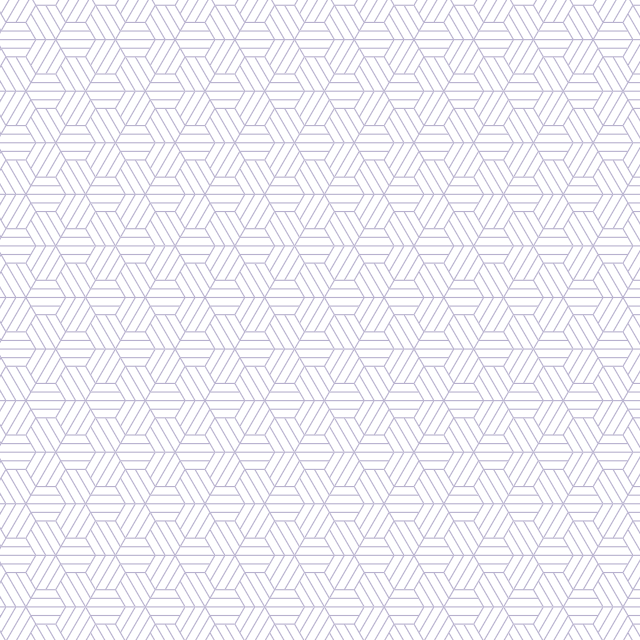
A WebGL 1 fragment shader for this pattern:

```glsl
precision highp float;

uniform vec2 u_resolution;

const float ROOT3 = 1.7320508;
const vec2 PITCH = vec2(0.0933, 0.08058);       // star spacing: across, between rows
const vec2 STAR_ORIGIN = vec2(0.0404, 0.0517);
const float LINE_WIDTH = 0.00176;
const vec3 PAPER = vec3(1.0);
const vec3 INK = vec3(0.72, 0.695, 0.81);

vec2 rotate(vec2 p, float angle) {
  float c = cos(angle), s = sin(angle);
  return vec2(c * p.x - s * p.y, s * p.x + c * p.y);
}

// Offset from the nearest point of a triangular lattice with unit side
vec2 latticeOffset(vec2 p) {
  vec2 cell = vec2(1.0, ROOT3);
  vec2 a = mod(p + 0.5 * cell, cell) - 0.5 * cell;
  vec2 b = mod(p, cell) - 0.5 * cell;
  return dot(a, a) < dot(b, b) ? a : b;
}

// Signed distance to a hexagon with corners on the x axis
float hexagon(vec2 p, float apothem) {
  p = abs(p);
  return max(p.y, 0.5 * (ROOT3 * p.x + p.y)) - apothem;
}

float stripes(float x, float spacing) {
  return abs(fract(x / spacing + 0.5) - 0.5) * spacing;
}

// Distance to the outline and inner stripes of one hexagon
float stripedHexagon(vec2 p, float apothem) {
  float edge = hexagon(p, apothem);
  float lines = abs(edge);
  return edge < 0.0 ? min(lines, stripes(p.y, 0.5 * apothem)) : lines;
}

// Share of a pixel covered by a line
float lineCoverage(float dist, float width, float pixel) {
  float near = max(dist - 0.5 * pixel, -0.5 * width);
  float far = min(dist + 0.5 * pixel, 0.5 * width);
  return clamp((far - near) / pixel, 0.0, 1.0);
}

void main() {
  vec2 uv = gl_FragCoord.xy / u_resolution.y;
  vec2 p = (uv - STAR_ORIGIN) / PITCH * vec2(1.0, 0.5 * ROOT3);

  // Three hexagons meet at each star, turned by a third of a circle
  float side = 1.0 / 3.0;
  float dist = 1.0;
  for (int i = 0; i < 3; i++) {
    vec2 q = rotate(p, float(i) * 2.0943951);
    vec2 local = latticeOffset(q - vec2(side, 0.0));
    dist = min(dist, stripedHexagon(local, 0.5 * ROOT3 * side));
  }

  float ink = lineCoverage(dist * PITCH.x, LINE_WIDTH, 1.0 / u_resolution.y);
  gl_FragColor = vec4(mix(PAPER, INK, ink), 1.0);
}
```
